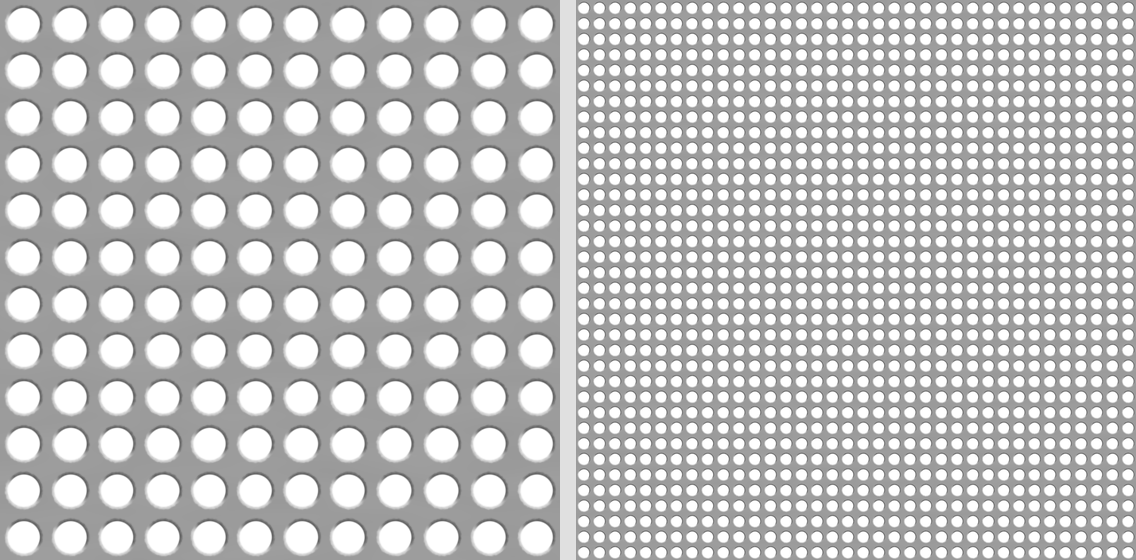
Left, the tile; right, the same tile 3 across and 3 down.
This pattern is drawn by a WebGL 2 fragment shader. Its source:

```glsl
#version 300 es
precision highp float;
// A grey plate punched with a square grid of round white holes.
// Each hole is a disc inside a bevelled ring, dark at the upper right and pale
// at the lower left; wrapped gradient noise roughens the ring and tints the plate.

#define CELLS 12.0          // holes across and down
#define HOLE_RADIUS 0.343   // in cells
#define RIM_RADIUS 0.412    // outer edge of the bevel, in cells
#define RIM_SOFTNESS 0.018  // blur of the outer edge, in cells
#define COLUMN_DRIFT 0.022  // sideways wander of the columns, in cells
#define ROUGHNESS 0.016     // raggedness of the bevel, in cells
#define PLATE_MOTTLE 0.018  // faint tonal change over the plate
#define SHADE_DIR vec2(0.57, 0.82)

uniform vec2 u_resolution;
out vec4 fragColor;

const float TAU = 6.2831853;
const vec3 PLATE = vec3(0.61);
const vec3 HOLE = vec3(1.0);
const vec3 SHADOW_INNER = vec3(0.31);
const vec3 SHADOW_OUTER = vec3(0.57);
const vec3 LIGHT_INNER = vec3(0.93);
const vec3 LIGHT_OUTER = vec3(0.70);

// Unit gradient at a lattice point, repeating after period
vec2 latticeGradient(vec2 p, vec2 period) {
    p = mod(p, period);
    vec3 q = fract(p.xyx * vec3(0.1031, 0.1030, 0.0973));
    q += dot(q, q.yzx + 33.33);
    float angle = TAU * fract((q.x + q.y) * q.z);
    return vec2(cos(angle), sin(angle));
}

// Gradient noise that wraps after period lattice cells
float tiledNoise(vec2 p, vec2 period) {
    vec2 i = floor(p);
    vec2 f = p - i;
    vec2 w = f * f * f * (f * (f * 6.0 - 15.0) + 10.0);
    vec2 e = vec2(0.0, 1.0);
    float a = dot(latticeGradient(i, period), f);
    float b = dot(latticeGradient(i + e.yx, period), f - e.yx);
    float c = dot(latticeGradient(i + e.xy, period), f - e.xy);
    float d = dot(latticeGradient(i + e.yy, period), f - e.yy);
    return mix(mix(a, b, w.x), mix(c, d, w.x), w.y);
}

void main() {
    vec2 uv = gl_FragCoord.xy / u_resolution;
    vec2 grid = uv * CELLS;
    float pixel = CELLS / min(u_resolution.x, u_resolution.y);

    // Hole centre, with a slow periodic wander from column to column
    float column = floor(grid.x);
    float drift = COLUMN_DRIFT * cos(TAU * (column - 1.0) / CELLS);
    vec2 offset = fract(grid) - vec2(0.494 + drift, 0.490);
    float radius = length(offset);
    vec2 direction = offset / max(radius, 0.001);

    // Plate with faint horizontal mottling
    vec2 mottlePeriod = vec2(6.0, 24.0);
    vec3 color = PLATE + PLATE_MOTTLE * tiledNoise(uv * mottlePeriod, mottlePeriod);

    // Bevel ring, shaded by the side it faces
    vec2 grainPeriod = vec2(CELLS * 14.0);
    float grain = tiledNoise(uv * grainPeriod, grainPeriod);
    float ragged = radius + ROUGHNESS * grain;
    float across = clamp((ragged - HOLE_RADIUS) / (RIM_RADIUS - HOLE_RADIUS), 0.0, 1.0);
    float shade = smoothstep(-0.35, 0.40, dot(direction, SHADE_DIR));
    vec3 lightSide = mix(LIGHT_INNER, LIGHT_OUTER, across);
    vec3 shadowSide = mix(SHADOW_INNER, SHADOW_OUTER, across);
    vec3 bevel = mix(lightSide, shadowSide, shade);
    float soft = max(RIM_SOFTNESS, pixel);
    color = mix(bevel, color, smoothstep(RIM_RADIUS - soft, RIM_RADIUS + soft, ragged));

    // White opening
    color = mix(HOLE, color, smoothstep(HOLE_RADIUS - pixel, HOLE_RADIUS + pixel, radius));
    fragColor = vec4(color, 1.0);
}
```
